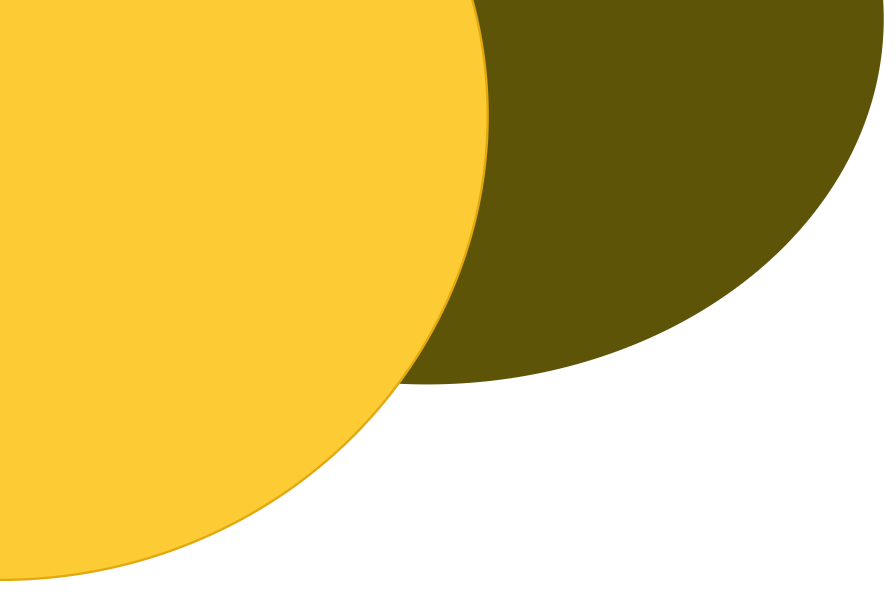
Give the GLSL for this background, as a Shadertoy shader.

```glsl
const vec3 PAPER = vec3(1.0);
const vec3 OLIVE = vec3(0.365, 0.329, 0.031);
const vec3 YELLOW = vec3(0.992, 0.796, 0.204);
const vec3 RIM = vec3(0.89, 0.66, 0.05);

// Lengths are fractions of the canvas height
const vec2 OLIVE_CENTER = vec2(0.7093, 0.9690);
const vec2 OLIVE_RADII = vec2(0.7587, 0.6076);
const vec2 YELLOW_CENTER = vec2(0.0019, 0.8081);
const vec2 YELLOW_RADII = vec2(0.8101, 0.7733);
const float RIM_WIDTH = 0.0039;

// Approximate signed distance to an ellipse, negative inside
float ellipseDistance(vec2 p, vec2 radii) {
    float k = max(length(p / radii), 0.001);
    float slope = max(length(p / (radii * radii)), 0.001);
    return k * (k - 1.0) / slope;
}

// Antialiased coverage of the region where the distance is negative
float coverage(float dist) {
    return clamp(0.5 - dist * iResolution.y, 0.0, 1.0);
}

void mainImage(out vec4 fragColor, in vec2 fragCoord) {
    vec2 p = fragCoord / iResolution.y;

    // Rear ellipse
    float olive = ellipseDistance(p - OLIVE_CENTER, OLIVE_RADII);
    vec3 color = mix(PAPER, OLIVE, coverage(olive));

    // Front ellipse with a thin rim just inside its edge
    float yellow = ellipseDistance(p - YELLOW_CENTER, YELLOW_RADII);
    color = mix(color, RIM, coverage(yellow));
    color = mix(color, YELLOW, coverage(yellow + RIM_WIDTH));

    fragColor = vec4(color, 1.0);
}
```
